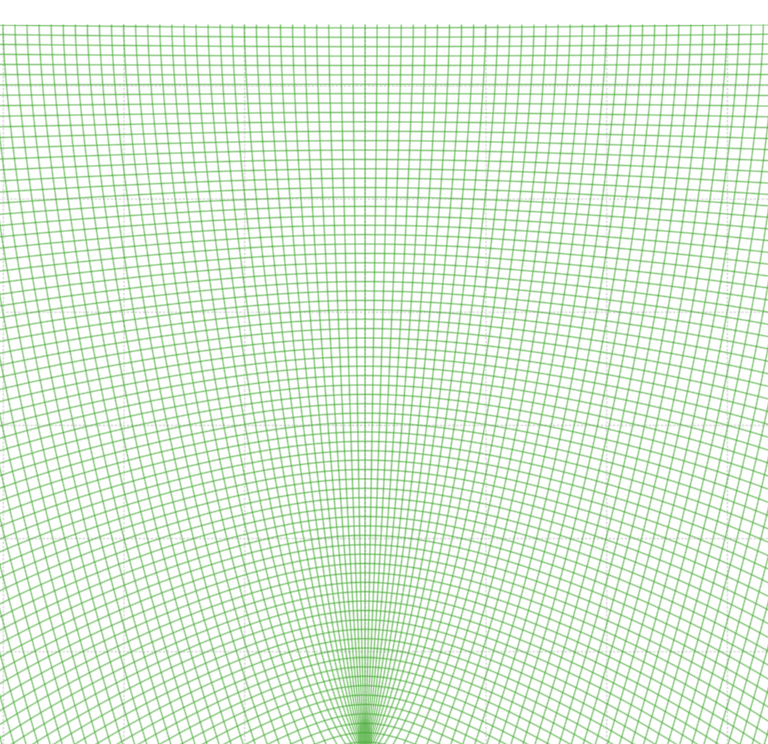
Give the GLSL for this pattern, as a WebGL 2 fragment shader.

```glsl
#version 300 es
precision highp float;

uniform vec2 u_resolution;
out vec4 fragColor;

// Soft stroke profile; distance and half width are in pixels
float stroke(float dist, float halfWidth) {
    return 0.58 * clamp(1.0 - dist / halfWidth, 0.0, 1.0);
}

// Coverage of the integer contours of a field; fades to the mean when crowded
float contours(float field, float halfWidth) {
    float density = max(length(vec2(dFdx(field), dFdy(field))), 1e-5);
    float dist = abs(fract(field - 0.5) - 0.5) / density;
    float mean = min(0.54 * halfWidth * density, 0.75);
    return mix(stroke(dist, halfWidth), mean, smoothstep(0.4, 0.9, density));
}

// Faint dotted rules at a regular pitch
float dottedRule(float across, float along, float pitch, float halfWidth) {
    float dist = abs(fract(across / pitch - 0.5) - 0.5) * pitch * u_resolution.y;
    float dash = smoothstep(0.25, 0.75, abs(fract(along / 0.0054) - 0.5) * 2.0);
    return stroke(dist, halfWidth) * (0.2 + 0.6 * dash);
}

// Curved mesh coordinates: columns pinch towards a tip, rows sag to the sides
vec2 meshCoords(vec2 p) {
    float x = p.x;
    float h = p.y + 0.005;
    float depth = max(1.0 - h / 0.968, 0.0);
    float core = 0.006 + 0.4 * h / (1.0 + 1.2 * h);

    float pinch = 12.0 * pow(depth, 1.45);
    float column = 61.65 * x + pinch * x / sqrt(x * x + core * core);

    float bend = core + 0.04;
    float sag = (sqrt(x * x + bend * bend) - bend)
              / (sqrt(0.2407 + bend * bend) - bend);
    float drop = 0.9625 - p.y;
    float stretch = 1.0 - 0.215 * sag * sqrt(max(drop, 0.0));
    float row = drop / 0.01263 * stretch + 0.3 * sag;
    return vec2(column, row);
}

void main() {
    vec2 p = gl_FragCoord.xy / u_resolution.y;
    p.x -= 0.4906 * u_resolution.x / u_resolution.y / 1.0323;
    float halfWidth = max(0.00205 * u_resolution.y, 0.9);

    // Mesh lines
    vec2 mesh = meshCoords(p);
    float columns = contours(mesh.x, halfWidth);
    float rows = contours(mesh.y, halfWidth) * step(-0.25, mesh.y);
    float ink = 1.0 - (1.0 - columns) * (1.0 - rows);

    // Background rules
    float rules = max(dottedRule(p.x - 0.0005, p.y, 0.1622, halfWidth),
                      dottedRule(p.y - 0.1240, p.x, 0.1521, halfWidth));

    // Plot area ends below a blank top margin
    float inside = clamp((0.967 - p.y) * u_resolution.y + 0.5, 0.0, 1.0);
    vec3 color = mix(vec3(0.995, 1.0, 0.995), vec3(0.72, 0.70, 0.73), rules * inside);
    color = mix(color, vec3(0.26, 0.66, 0.19), ink * inside);
    fragColor = vec4(color, 1.0);
}
```
